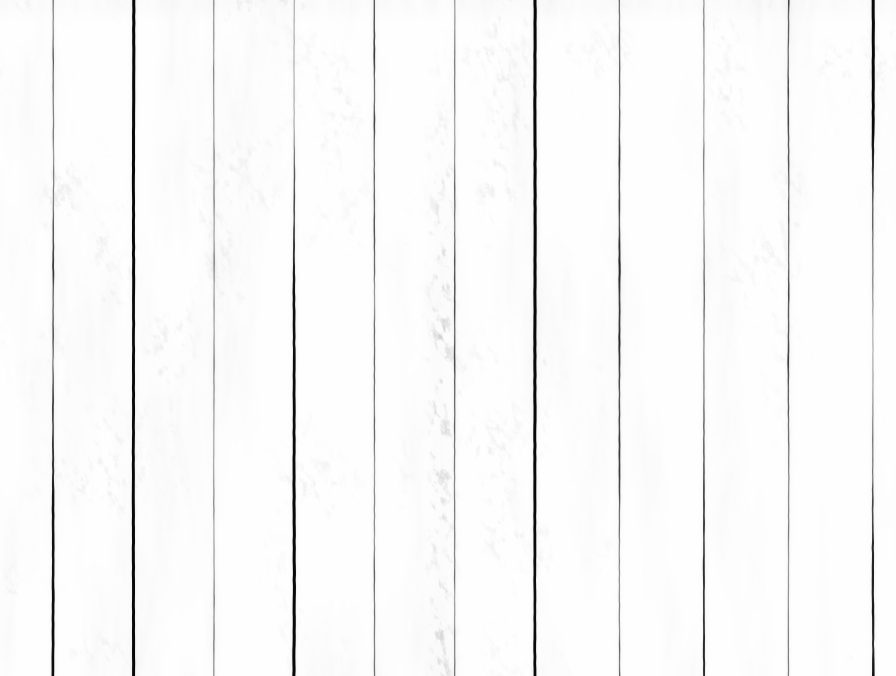
Reproduce this texture procedurally as a Shadertoy shader.

```glsl
const int SEAMS = 11;
const float FIRST_SEAM = 0.0595;
const float PITCH = 0.0896;
const float EXTRA_PITCH = 0.0047;   // added per plank after WIDE_FROM
const float WIDE_FROM = 6.0;
const float THIN_HALF = 0.0007;
const float THICK_HALF = 0.0017;
const float FAINT_INK = 0.30;
const float WOBBLE = 0.0007;
const float WORN_X = 0.493;
const float WORN_WIDTH = 0.013;
const vec3 PAINT = vec3(0.996);
const vec3 GAP = vec3(0.03);

// Seam strength at the bottom, middle and top
const vec3 STRENGTH[SEAMS] = vec3[SEAMS](
    vec3(0.84, 0.52, 0.38), vec3(0.92, 0.88, 0.97), vec3(0.30, 0.25, 0.30),
    vec3(0.98, 0.80, 0.15), vec3(0.35, 0.35, 0.50), vec3(0.32, 0.50, 0.32),
    vec3(0.82, 1.00, 1.00), vec3(0.35, 0.66, 0.48), vec3(0.66, 0.38, 0.25),
    vec3(0.38, 0.45, 0.48), vec3(0.72, 0.20, 0.92));

float hash(vec2 p) {
    return fract(sin(dot(p, vec2(127.1, 311.7))) * 43758.5453);
}

float noise(vec2 p) {
    vec2 i = floor(p), f = fract(p);
    f = f * f * (3.0 - 2.0 * f);
    return mix(mix(hash(i), hash(i + vec2(1, 0)), f.x),
               mix(hash(i + vec2(0, 1)), hash(i + vec2(1, 1)), f.x), f.y);
}

float fbm(vec2 p) {
    float sum = 0.0, amp = 0.5;
    for (int i = 0; i < 4; i++) {
        sum += amp * noise(p);
        p = p * 2.03 + 17.3;
        amp *= 0.5;
    }
    return sum;
}

float seamX(float i) {
    return FIRST_SEAM + PITCH * i + EXTRA_PITCH * max(i - WIDE_FROM, 0.0);
}

// Share of a pixel covered by a line of the given half width
float lineCover(float d, float halfWidth, float px) {
    float lo = max(d - 0.5 * px, -halfWidth);
    float hi = min(d + 0.5 * px, halfWidth);
    return clamp((hi - lo) / px, 0.0, 1.0);
}

float seams(vec2 p, float v, float px) {
    float dark = 0.0;
    for (int i = 0; i < SEAMS; i++) {
        float id = float(i);
        vec3 s = STRENGTH[i];
        float strength = mix(mix(s.x, s.y, smoothstep(0.1, 0.5, v)),
                             s.z, smoothstep(0.5, 0.9, v));
        // Uneven paint in the gap
        float wear = fbm(vec2(id * 13.7, p.y * 26.0)) - 0.47;
        strength = clamp(strength + wear * mix(0.7, 0.1, strength), 0.05, 1.0);
        float bend = noise(vec2(id * 7.1, p.y * 9.0)) - 0.5
                   + 0.5 * (noise(vec2(id * 3.3, p.y * 140.0)) - 0.5);
        float d = p.x - seamX(id) - WOBBLE * bend;
        float bold = smoothstep(0.4, 1.0, strength);
        float halfWidth = mix(THIN_HALF, THICK_HALF, bold);
        float opacity = mix(FAINT_INK, 1.0, smoothstep(0.1, 0.9, strength));
        float ink = lineCover(d, halfWidth, px) * opacity;
        float halo = 0.15 * strength * exp(-abs(d) / 0.0016);
        dark = max(dark, ink + halo * (1.0 - ink));
    }
    return dark;
}

// Faint grain, smudges and scuffs on the paint
float stains(vec2 p, float v) {
    float broad = smoothstep(0.42, 0.80, fbm(p * vec2(26.0, 5.0) + 5.0));
    float grain = fbm(p * vec2(130.0, 24.0));
    float dark = broad * grain * 0.030;
    float patches = smoothstep(0.50, 0.75, fbm(p * vec2(16.0, 9.0) + 31.0));
    float scuffs = smoothstep(0.45, 0.80, fbm(p * vec2(170.0, 105.0) + p.yx * 25.0));
    dark += patches * scuffs * 0.055;
    // Rubbed strip beside the middle seam
    float across = (p.x - WORN_X) / WORN_WIDTH;
    float worn = exp(-across * across) * smoothstep(1.0, 0.55, v);
    dark += worn * (0.010 + 0.13 * scuffs);
    // Slight soiling along the top edge
    dark += 0.025 * smoothstep(0.96, 1.0, v) * grain;
    return dark;
}

void mainImage(out vec4 fragColor, in vec2 fragCoord) {
    vec2 p = fragCoord / iResolution.x;
    float v = fragCoord.y / iResolution.y;
    float px = 1.0 / iResolution.x;
    vec3 color = PAINT - stains(p, v);
    color = mix(color, GAP, seams(p, v, px));
    fragColor = vec4(clamp(color, 0.0, 1.0), 1.0);
}
```
